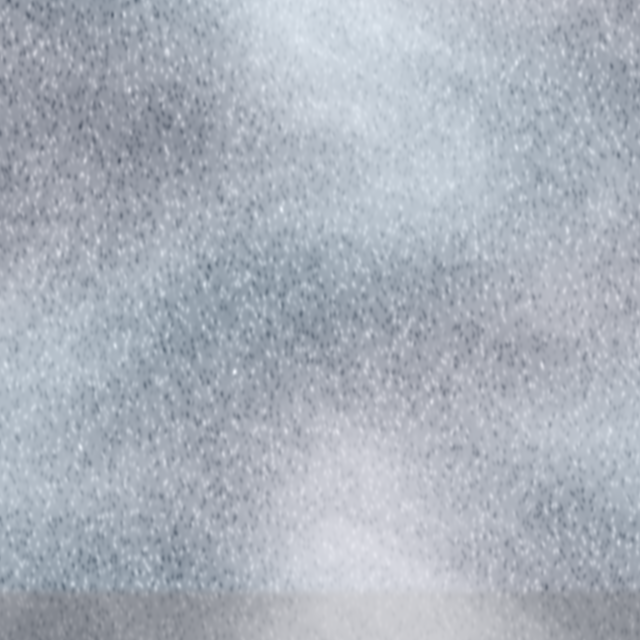
Reproduce this texture procedurally as a WebGL 1 fragment shader.

```glsl
precision highp float;
uniform vec2 u_resolution;

const vec3 SLATE = vec3(0.525, 0.560, 0.608);
const vec3 MIST = vec3(0.842, 0.862, 0.895);
const vec3 BLUE_TINT = vec3(-0.012, 0.004, 0.006);
const vec3 WARM_TINT = vec3(0.012, -0.008, -0.025);
const float BASE_TONE = 0.33;
const float GLOW_GAIN = 0.40;
const float GLOW_WIDTH = 0.21;
const float CLOUD_GAIN = 0.23;
const vec2 CLOUD_SCALE = vec2(5.5, 7.0);
const vec2 GRAIN_CELLS = vec2(150.0, 86.0);
const float GRAIN_DARK = 0.46;
const float GRAIN_LIGHT = 0.16;
const float GRAIN_LEAN = 0.7;
const float HORIZON = 0.076;
const float HORIZON_BLUR = 0.012;

vec3 hash3(vec2 p) {
  vec3 q = fract(p.xyx * vec3(0.1031, 0.1030, 0.0973));
  q += dot(q, q.yxz + 33.33);
  return fract((q.xxy + q.yzz) * q.zyx);
}

// Layered, warped sines: soft drifting patches
float clouds(vec2 p) {
  const mat2 TURN = mat2(0.80, 0.60, -0.60, 0.80);
  float sum = 0.0;
  float gain = 1.0;
  for (int i = 0; i < 5; i++) {
    float phase = float(i) * 1.9;
    p += 0.4 * sin(p.yx * 1.2 + phase);
    sum += gain * sin(p.x + phase) * sin(p.y + 0.7);
    p = TURN * p * 1.8;
    gain *= 0.56;
  }
  return sum;
}

// Cellular grain: each cell holds a light or dark leaning speck
float grain(vec2 p) {
  vec2 cell = floor(p);
  float sum = 0.0;
  for (int y = -1; y <= 1; y++) {
    for (int x = -1; x <= 1; x++) {
      vec2 id = cell + vec2(float(x), float(y));
      vec3 h = hash3(id + 17.0);
      vec2 d = p - id - h.xy;
      d.x += GRAIN_LEAN * (fract(h.x * 7.0 + h.z * 13.0) - 0.35) * d.y;
      sum += (2.0 * h.z - 1.0) * exp(-5.0 * dot(d, d));
    }
  }
  return sum;
}

// Bright column that bends to the right at mid height
float glow(vec2 uv) {
  float bend = sin(3.14159 * uv.y);
  float offset = (uv.x - 0.54 - 0.15 * bend * bend) / GLOW_WIDTH;
  return exp(-offset * offset) * (0.87 + 0.25 * cos(7.0 * (uv.y - 0.12)));
}

void main() {
  vec2 uv = gl_FragCoord.xy / u_resolution;

  // Broad light and shade
  float tone = BASE_TONE + GLOW_GAIN * glow(uv);
  tone += CLOUD_GAIN * clouds(uv * CLOUD_SCALE + vec2(1.3, 4.1));
  tone = clamp(tone, 0.06, 0.96);

  // Greyer strip along the bottom
  float strip = 1.0 - smoothstep(HORIZON - HORIZON_BLUR, HORIZON + HORIZON_BLUR, uv.y);
  tone -= 0.14 * strip;

  // Grain fades where the mist is bright
  float strength = mix(GRAIN_DARK, GRAIN_LIGHT, smoothstep(0.2, 0.95, tone));
  strength *= 1.0 - 0.5 * strip;
  tone += strength * grain(uv * GRAIN_CELLS);

  // Cool hue drift above, warm hue in the strip
  float drift = sin(uv.x * 5.0 + 2.0 * sin(uv.y * 6.0)) * (1.0 - strip);
  vec3 color = mix(SLATE, MIST, tone) + BLUE_TINT * drift + WARM_TINT * strip;
  gl_FragColor = vec4(clamp(color, 0.0, 1.0), 1.0);
}
```
